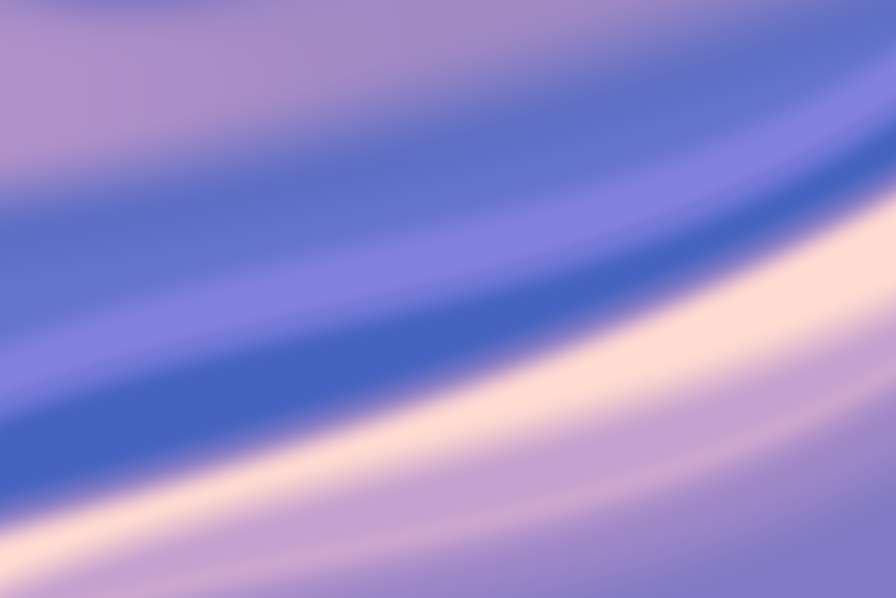
Give the GLSL for this background, as a WebGL 2 fragment shader.

```glsl
#version 300 es
precision highp float;
// Soft satin ribbons of blue, violet and peach sweeping up to the right.
// Each border is a cubic curve; colours are layered from the bottom upward
// with smooth blends across the borders, plus a few faint sheens.

uniform vec2 u_resolution;
out vec4 fragColor;

// Cubic passing through heights h at x = 0, 1/3, 2/3 and 1.
float curve(float x, vec4 h) {
    float t = 3.0 * x;
    float a = t - 1.0, b = t - 2.0, c = t - 3.0;
    return -h.x * a * b * c / 6.0 + h.y * t * b * c / 2.0
         - h.z * t * a * c / 2.0 + h.w * t * a * b / 6.0;
}

// Blend from 0 below a border to 1 above it.
float above(float d, float halfWidth) {
    return smoothstep(-halfWidth, halfWidth, d);
}

// Soft bump centred on zero.
float glow(float d, float radius) {
    return exp(-d * d / (radius * radius));
}

void main() {
    vec2 uv = gl_FragCoord.xy / u_resolution;
    float x = uv.x;

    // Signed heights above each border
    float dusk   = uv.y - curve(x, vec4(-0.17, -0.064, 0.033, 0.219));
    float ridge  = uv.y - curve(x, vec4(-0.065, 0.059, 0.172, 0.379));
    float peach  = uv.y - curve(x, vec4(0.014, 0.176, 0.309, 0.488));
    float deep   = uv.y - curve(x, vec4(0.115, 0.262, 0.441, 0.678));
    float violet = uv.y - curve(x, vec4(0.307, 0.445, 0.572, 0.805));
    float slate  = uv.y - curve(x, vec4(0.418, 0.566, 0.692, 0.912));
    float haze   = uv.y - curve(x, vec4(0.678, 0.775, 0.91, 1.08));

    // Lower folds: dusky purple rising into pink mauve
    vec3 mauve = vec3(0.77, 0.63, 0.81);
    vec3 col = mix(vec3(0.51, 0.48, 0.77), vec3(0.62, 0.53, 0.78), above(dusk, 0.07));
    col = mix(col, mauve, above(ridge + 0.03, 0.055));
    col += vec3(0.04, 0.03, 0.0) * glow(ridge, 0.025);

    // Peach ribbon, with a mauve fringe against the deep blue
    col = mix(col, vec3(1.0, 0.86, 0.82), above(peach, 0.045 + 0.015 * x));
    col = mix(col, vec3(0.70, 0.55, 0.78), above(deep + 0.008, 0.038));
    col = mix(col, vec3(0.27, 0.39, 0.75), above(deep - 0.025, 0.05));

    // Violet ribbon with a thin shadow line near its lower edge
    col = mix(col, vec3(0.515, 0.505, 0.875), above(violet, 0.04));
    col -= vec3(0.03, 0.02, 0.02) * glow(violet - 0.027, 0.012);

    // Slate blue band, slightly darker toward the haze
    vec3 slateBlue = mix(vec3(0.395, 0.455, 0.805), vec3(0.36, 0.43, 0.77),
                         smoothstep(-0.17, -0.07, haze));
    col = mix(col, slateBlue, above(slate, 0.04));

    // Upper mauve haze and the blue shade at the top left
    vec3 hazeColor = mix(vec3(0.69, 0.57, 0.79), vec3(0.63, 0.54, 0.77), smoothstep(0.0, 0.5, x));
    col = mix(col, hazeColor, above(haze, 0.08 + 0.05 * x));
    float shade = glow(length((uv - vec2(0.14, 1.03)) / vec2(0.15, 0.06)), 1.0);
    col = mix(col, vec3(0.42, 0.42, 0.74), 0.8 * shade);

    fragColor = vec4(col, 1.0);
}
```
